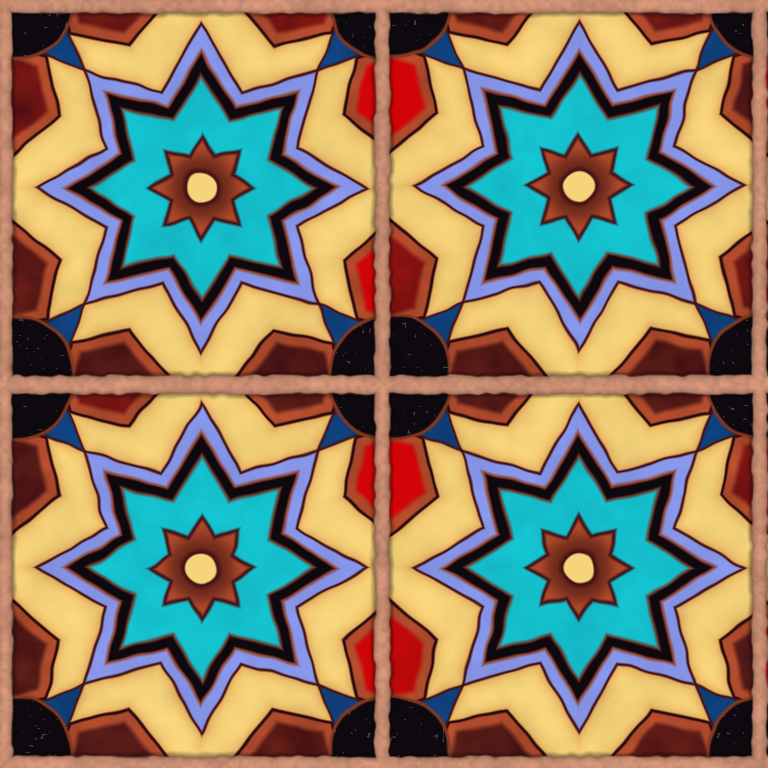
This pattern is drawn by a WebGL 2 fragment shader. Its source:

```glsl
#version 300 es
precision highp float;

uniform vec2 u_resolution;
out vec4 fragColor;

const float PI = 3.14159265;
const vec2 TILE_PITCH = vec2(0.4915, 0.496);
const vec2 FIRST_CENTER = vec2(0.252, 0.251);
const float TILE_HALF = 0.2358;

const vec3 YELLOW = vec3(0.96, 0.83, 0.48);
const vec3 AMBER = vec3(0.78, 0.45, 0.20);
const vec3 LAVENDER = vec3(0.52, 0.58, 0.90);
const vec3 TEAL = vec3(0.08, 0.75, 0.80);
const vec3 BLACK = vec3(0.055, 0.035, 0.06);
const vec3 CLAY = vec3(0.68, 0.29, 0.17);
const vec3 UMBER = vec3(0.44, 0.17, 0.11);
const vec3 MAROON = vec3(0.24, 0.05, 0.07);
const vec3 RED = vec3(0.82, 0.02, 0.03);
const vec3 NAVY = vec3(0.06, 0.25, 0.48);
const vec3 GROUT = vec3(0.81, 0.57, 0.46);

float hash(vec2 p) {
    vec3 q = fract(vec3(p.xyx) * 0.1031);
    q += dot(q, q.yzx + 33.33);
    return fract((q.x + q.y) * q.z);
}

float noise(vec2 p) {
    vec2 i = floor(p), f = fract(p);
    f = f * f * (3.0 - 2.0 * f);
    return mix(mix(hash(i), hash(i + vec2(1, 0)), f.x),
               mix(hash(i + vec2(0, 1)), hash(i + vec2(1, 1)), f.x), f.y);
}

float fbm(vec2 p) {
    float sum = 0.0, gain = 0.5;
    for (int i = 0; i < 4; i++) {
        sum += gain * noise(p);
        p = p * 2.03 + 17.0;
        gain *= 0.5;
    }
    return sum;
}

// Signed distance to the line a-b, positive on its left
float lineSide(vec2 p, vec2 a, vec2 b) {
    vec2 e = normalize(b - a);
    return e.x * (p.y - a.y) - e.y * (p.x - a.x);
}

// Eight-pointed star, negative inside
float star(vec2 p, float tip, float valley) {
    float angle = abs(mod(atan(p.y, p.x) + PI / 8.0, PI / 4.0) - PI / 8.0);
    vec2 q = length(p) * vec2(cos(angle), sin(angle));
    return -lineSide(q, vec2(tip, 0), valley * vec2(cos(PI / 8.0), sin(PI / 8.0)));
}

// Half gem against a tile edge, negative inside
float edgeGem(vec2 q) {
    float lower = lineSide(q, vec2(1.0, 0.22), vec2(0.785, 0.40));
    float front = lineSide(q, vec2(0.785, 0.40), vec2(0.855, 0.72));
    float upper = lineSide(q, vec2(0.855, 0.72), vec2(1.05, 0.78));
    return max(lower, max(front, upper));
}

vec3 fill(vec3 base, vec3 tint, float d, float soft) {
    return mix(base, tint, 1.0 - smoothstep(-soft, soft, d));
}

vec3 stroke(vec3 base, vec3 tint, float d, float width, float soft) {
    return fill(base, tint, abs(d) - width, soft);
}

vec3 glazedTile(vec2 p, vec2 id, float soft) {
    vec2 a = abs(p);
    bool sideways = a.x > a.y;
    vec2 q = sideways ? a : a.yx;
    float mottled = fbm(p * 7.0 + id * 31.0);
    float outer = star(p, 0.91, 0.57);
    float gem = edgeGem(q);
    float corner = length(a - 1.02) - 0.30;
    float along = (a.x + a.y) * 0.7071 - 0.91;
    float wedge = (abs(a.x - a.y) * 0.7071 - along * 0.42) * 0.92;

    // Yellow ground, browned beside the outlines
    float near = max(min(min(outer, gem), min(corner, wedge)), 0.0);
    vec3 col = mix(YELLOW, AMBER, 0.6 * exp(-near * 34.0)) * (0.95 + 0.1 * mottled);

    // Gems, with a glaze that varies from one to the next
    vec2 gemKey = id * 7.0 + sign(p) * (sideways ? vec2(1, 2) : vec2(3, 5)) + 40.0;
    float inward = sideways ? step(0.0, p.x * (0.5 - id.x)) : 0.0;
    float heat = smoothstep(0.35, 0.85, 0.5 * hash(gemKey) + 0.5 * inward + 0.1 * mottled);
    vec3 glaze = mix(mix(MAROON, UMBER, mottled * 0.8), RED, heat);
    col = fill(col, CLAY * (0.85 + 0.3 * mottled), gem, soft);
    col = fill(col, glaze, gem + 0.062, soft + 0.012);
    col = stroke(col, MAROON * 0.6, gem, 0.008, soft);

    // Corner wedges and black quarter discs
    col = fill(col, NAVY * (0.85 + 0.3 * mottled), wedge, soft);
    col = stroke(col, MAROON, wedge, 0.006, soft);
    col = fill(col, CLAY * 0.75, corner - 0.018, soft);
    float speck = smoothstep(0.88, 0.96, noise(p * 55.0 + id * 9.0));
    col = fill(col, mix(BLACK, vec3(0.5), 0.45 * speck), corner, soft);

    // Nested stars
    float band = star(p, 0.735, 0.475);
    float core = star(p, 0.285, 0.185);
    col = fill(col, LAVENDER * (0.94 + 0.14 * mottled), outer, soft);
    col = stroke(col, MAROON, outer, 0.007, soft);
    col = fill(col, CLAY * 0.85, band - 0.014, soft + 0.004);
    col = fill(col, BLACK, band, soft);
    col = fill(col, UMBER, band + 0.050, soft);
    col = fill(col, TEAL * (0.93 + 0.14 * mottled), band + 0.064, soft + 0.006);
    col = fill(col, mix(UMBER, CLAY, smoothstep(0.12, 0.24, length(p))), core, soft);
    col = stroke(col, MAROON, core, 0.009, soft + 0.004);
    col = fill(col, MAROON, length(p) - 0.105, soft + 0.015);
    return fill(col, YELLOW, length(p) - 0.085, soft);
}

void main() {
    vec2 uv = gl_FragCoord.xy / u_resolution;
    vec2 cell = (uv - FIRST_CENTER) / TILE_PITCH + 0.5;
    vec2 id = floor(cell);
    vec2 local = (fract(cell) - 0.5) * TILE_PITCH / TILE_HALF;
    float soft = 0.8 / (min(u_resolution.x, u_resolution.y) * TILE_HALF) + 0.003;

    // Hand-made drift of each design and wobble of its lines
    vec2 drift = 0.04 + 0.012 * (vec2(hash(id + 11.0), hash(id + 23.0)) - 0.5);
    vec2 wobble = vec2(noise(uv * 45.0), noise(uv * 45.0 + 71.0)) - 0.5;
    vec3 tile = glazedTile(local - drift + wobble * 0.016, id, soft);

    // Sandy grout with a shaded joint
    float grain = fbm(uv * 150.0);
    vec3 col = GROUT * (0.82 + 0.22 * grain + 0.16 * fbm(uv * 25.0));
    float edge = max(abs(local.x), abs(local.y)) - 1.0 + 0.016 * (noise(uv * 90.0) - 0.5);
    col *= 1.0 - 0.35 * exp(-max(edge, 0.0) * 70.0);
    tile *= 1.0 - 0.35 * smoothstep(-0.03, 0.0, edge);
    fragColor = vec4(fill(col, tile, edge, soft), 1.0);
}
```
